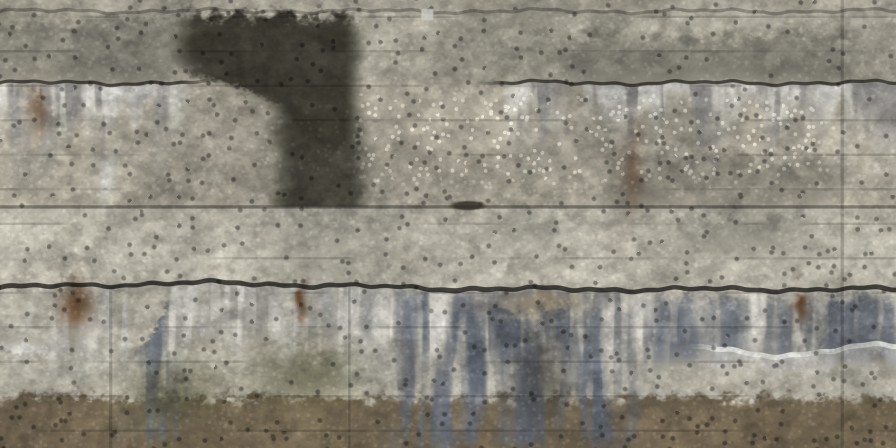
Write a WebGL 1 fragment shader that draws this texture.

```glsl
precision highp float;
// Weathered board-cast concrete wall with a damp stain, lime drips and slate runs.
uniform vec2 u_resolution;

#define SEAM_TOP 0.815
#define SEAM_MID 0.538
#define SEAM_LOW 0.354
#define GRAIN 0.42
#define MOTTLE 0.38
#define DAMP vec3(0.18, 0.17, 0.14)
#define LIME vec3(0.8, 0.8, 0.78)
#define SLATE vec3(0.37, 0.39, 0.43)
#define RUST vec3(0.36, 0.23, 0.13)
#define MOSS vec3(0.37, 0.36, 0.24)

vec3 hash3(vec2 p) {
  vec3 s = vec3(dot(p, vec2(127.1, 311.7)), dot(p, vec2(269.5, 183.3)), dot(p, vec2(419.2, 371.9)));
  return fract(sin(s) * 43758.5);
}

// Cellular noise: nearest distance, blended value, nearest cell value
vec3 cells(vec2 p) {
  vec2 base = floor(p), near = vec2(9, 0);
  float total = 0.0, weight = 0.0;
  for (int j = -1; j <= 1; j++) {
    for (int i = -1; i <= 1; i++) {
      vec2 g = base + vec2(i, j);
      vec3 h = hash3(g);
      vec2 d = g + h.xy - p;
      float d2 = dot(d, d), k = exp(-5.0 * d2);
      total += k * h.z;
      weight += k;
      if (d2 < near.x) near = vec2(d2, h.z);
    }
  }
  return vec3(sqrt(near.x), total / weight, near.y);
}

float layers(vec2 p) {
  return 0.5 * cells(p).y + 0.3 * cells(p * 2.1 + 7.3).y + 0.2 * cells(p * 4.3 + 3.1).y;
}

float fade(float lo, float hi, float x) { return 1.0 - smoothstep(lo, hi, x); }

// Soft interval and soft rectangle
float span(float x, float lo, float hi, float s) {
  return smoothstep(lo - s, lo + s, x) * fade(hi - s, hi + s, x);
}
float box(vec2 p, float l, float b, float r, float t, float s) {
  return span(p.x, l, r, s) * span(p.y, b, t, min(s, 0.03));
}

float blob(vec2 p, float x, float y, float rx, float ry) {
  vec2 q = (p - vec2(x, y)) / vec2(rx, ry);
  return exp(-dot(q, q));
}

float line(float d, float width) {
  return fade(width, width + 1.5 / u_resolution.y, abs(d));
}

void main() {
  vec2 p = gl_FragCoord.xy / u_resolution * vec2(2, 1);
  float cloud = layers(p * vec2(5, 9)), grain = layers(p * vec2(38, 46));
  float streak = 0.6 * cells(p * vec2(26, 4)).y + 0.4 * cells(p * vec2(70, 9)).y;
  float reach = cells(vec2(p.x * 34.0, 2.5)).y;
  vec2 w = p + 0.05 * (vec2(cloud, grain) - 0.5);
  float wiggle = 0.003 * sin(p.x * 17.0) + 0.002 * sin(p.x * 43.0) + 0.0015 * sin(p.x * 97.0);
  float topD = p.y - SEAM_TOP - wiggle;
  float midD = p.y - SEAM_MID;
  float lowD = p.y - SEAM_LOW - wiggle - 0.014 * blob(p, 0.45, p.y, 0.4, 1.0);

  // Board courses from the foot upward
  vec3 c = mix(vec3(0.43, 0.385, 0.31), vec3(0.665, 0.65, 0.6), smoothstep(0.1, 0.124, w.y));
  c = mix(c, vec3(0.675, 0.66, 0.61), smoothstep(-0.004, 0.004, lowD));
  c = mix(c, vec3(0.64, 0.62, 0.565), smoothstep(-0.003, 0.003, midD));
  c = mix(c, vec3(0.61, 0.595, 0.545), smoothstep(-0.003, 0.003, topD));

  // Broad tonal patches
  float shade = 0.2 * box(w, 1.25, 0.825, 1.9, 0.925, 0.03);
  shade += 0.17 * box(w, -0.2, 0.825, 0.37, 0.955, 0.04);
  shade += 0.16 * box(w, 1.36, 0.545, 1.86, 0.65, 0.05);
  shade += 0.18 * blob(w, 1.66, 0.49, 0.14, 0.04) + 0.15 * blob(w, 0.7, 0.47, 0.1, 0.09);
  shade -= 0.08 * box(w, -0.2, 0.37, 0.6, 0.53, 0.1);
  c *= 1.0 - shade;

  // Slate runs and pale washes below the low seam
  float below = smoothstep(0.0, 0.012, -lowD);
  float arch = smoothstep(0.0, 0.02, 0.35 - 1.6 * max(0.39 - p.x, 0.0) - w.y);
  float run = 0.9 * arch * box(w, 0.28, 0.02, 0.4, 0.4, 0.03);
  run += 0.3 * box(w, 0.4, 0.25, 0.85, 0.4, 0.04);
  run += 0.95 * box(w, 0.88, 0.0, 1.42, 0.36, 0.07);
  run += 0.85 * box(w, 1.4, 0.2, 2.1, 0.335, 0.05);
  float wash = smoothstep(0.46, 0.75, streak) * smoothstep(0.12, 0.28, p.y);
  c = mix(c, LIME, below * max(0.65 * wash, 0.45 * box(w, 0.74, 0.13, 0.88, 0.36, 0.04)));
  c = mix(c, SLATE, below * min(run, 1.0) * fade(0.28, 0.72, streak));
  c = mix(c, DAMP, 0.5 * blob(w, 1.22, 0.16, 0.07, 0.13));
  c = mix(c, vec3(0.63, 0.58, 0.48), 0.85 * below * blob(w, 1.2, 0.325, 0.12, 0.025));
  c = mix(c, MOSS, 0.55 * (blob(w, 0.69, 0.16, 0.13, 0.07) + blob(w, 0.38, 0.12, 0.1, 0.07)));

  // Lime ledge with short drips
  float ledge = p.y - 0.218 - 0.01 * sin(p.x * 13.0 + 1.0) - wiggle;
  float side = smoothstep(1.52, 1.64, p.x);
  c = mix(c, LIME, 0.6 * side * smoothstep(-0.02 - 0.06 * reach, 0.0, ledge) * step(ledge, 0.0));
  c = mix(c, LIME * 1.06, 0.9 * side * line(ledge, 0.004));
  c = mix(c, LIME, 0.8 * blob(w, 0.06, 0.22, 0.05, 0.012));

  // Drips hanging from the top seam
  float hang = span(p.x, -0.2, 0.41, 0.03) + span(p.x, 1.14, 1.25, 0.03) + span(p.x, 1.31, 2.2, 0.03);
  hang *= smoothstep(0.0, 0.008, -topD);
  c = mix(c, vec3(0.49, 0.49, 0.51), 0.6 * hang * fade(0.0, 0.26, -topD) * fade(0.3, 0.55, streak));
  c = mix(c, LIME, 0.85 * hang * fade(0.01, 0.03 + 0.15 * reach, -topD) * smoothstep(0.3, 0.6, streak));
  c = mix(c, LIME, 0.8 * blob(w, 0.243 + 0.15 * (p.y - 0.6), 0.6, 0.015, 0.05));

  // Damp stain, broad above and narrow below, cut off by the middle seam
  float leftEdge = mix(0.61, 0.39, smoothstep(0.75, 0.87, w.y));
  float damp = smoothstep(-0.04, 0.05, w.x - leftEdge) * fade(0.77, 0.83, w.x);
  damp *= smoothstep(-0.003, 0.006, midD) * fade(0.95, 0.985, w.y);
  c = mix(c, DAMP, min(damp * (0.55 + 0.6 * cloud), 0.92));

  // Rust below the seams
  float rust = blob(w, 0.165, 0.32, 0.03, 0.05) + blob(w, 0.675, 0.32, 0.012, 0.04);
  rust += blob(w, 1.785, 0.32, 0.014, 0.035) + 0.7 * blob(w, 0.09, 0.76, 0.02, 0.05);
  rust += 0.5 * blob(w, 1.4, 0.62, 0.02, 0.09);
  c = mix(c, RUST, min(0.8 * rust, 0.9));

  // Mottling, grain, exposed pebbles and pits
  c *= 1.0 + MOTTLE * (cloud - 0.5) + GRAIN * (grain - 0.5);
  vec3 grit = cells(p * 75.0), pit = cells(p * 48.0 + 11.0);
  float rough = 0.35 + box(w, 0.62, 0.6, 1.85, 0.78, 0.08);
  c += 0.13 * rough * step(0.72, grit.z) * fade(0.2, 0.45, grit.x) * (1.0 - 0.8 * damp);
  c *= 1.0 - 0.35 * step(0.84, pit.z) * fade(0.12, 0.38, pit.x);

  // Board marks, vertical joints and main seams
  float mark = line((fract(p.y / 0.077) - 0.5) * 0.077, 0.001);
  c *= 1.0 - 0.16 * mark * smoothstep(0.4, 0.65, cloud);
  float joint = line(p.x - 1.88, 0.002) + below * (line(p.x - 0.247, 0.002) + line(p.x - 0.78, 0.001));
  c *= 1.0 - 0.17 * joint;
  c *= 1.0 - 0.55 * line(topD, 0.002) * (1.0 - span(p.x, 0.45, 1.1, 0.05));
  c *= 1.0 - 0.35 * line(midD, 0.002);
  c *= 1.0 - 0.65 * line(lowD, 0.002 + 0.003 * cloud);
  c *= 1.0 - 0.25 * line(p.y - 0.975 - wiggle, 0.002);
  c = mix(c, DAMP, 0.8 * smoothstep(0.3, 0.7, blob(p, 1.045, 0.541, 0.045, 0.012)));
  c = mix(c, LIME, 0.8 * box(p, 0.94, 0.955, 0.967, 0.98, 0.003));
  gl_FragColor = vec4(c, 1);
}
```
